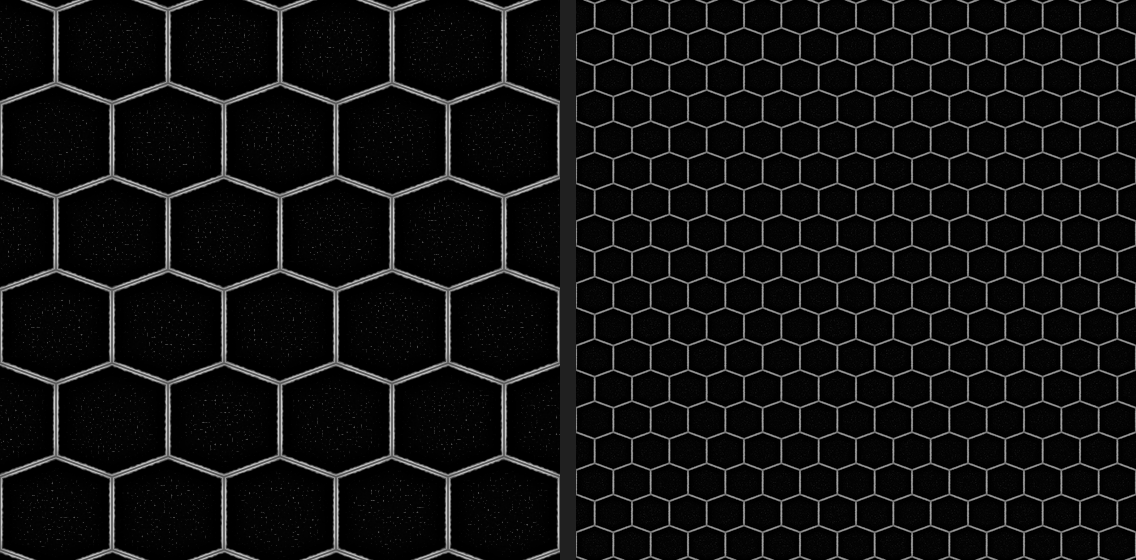
Left, the tile; right, the same tile 3 across and 3 down.
A Shadertoy shader for this pattern:

```glsl
// Black hexagon tiles with ragged silver bevels, grey grooves and faint speckle.
#define COLUMNS 5.0          // tiles across
#define ROW_PAIRS 3.0        // pairs of staggered rows down
#define APEX_RISE 0.0365     // height of the slanted sides
#define RIM_PEAK 0.0028      // distance from groove to brightest rim
#define RIM_END 0.0060       // distance where the rim dies out
#define RIM_ROUGHNESS 0.0016
#define GROOVE_GREY 0.35
#define RIM_GREY 0.86
#define TILE_GREY 0.012
#define SPECK_GREY 0.30
#define SPECK_CELLS 230.0    // whole number, so the speckle wraps
#define ROUGH_CELLS 160.0    // whole number, so the wear wraps

// Integer hash to a unit gradient
vec2 gradientAt(vec2 cell, float period, uint seed) {
    uvec2 c = uvec2(mod(cell, period));
    uint h = c.x * 1597334677u ^ c.y * 3812015801u ^ seed * 2654435769u;
    h = (h ^ (h >> 15)) * 2246822519u;
    h = (h ^ (h >> 13)) * 3266489917u;
    h ^= h >> 16;
    float angle = 6.28319 * float(h & 65535u) / 65536.0;
    return vec2(cos(angle), sin(angle));
}

// Wrapping gradient noise, roughly -0.7 to 0.7
float gradientNoise(vec2 uv, float period, uint seed) {
    vec2 p = uv * period, i = floor(p), f = p - i;
    vec2 u = f * f * f * (f * (f * 6.0 - 15.0) + 10.0);
    vec2 e = vec2(1.0, 0.0);
    float a = dot(gradientAt(i, period, seed), f);
    float b = dot(gradientAt(i + e.xy, period, seed), f - e.xy);
    float c = dot(gradientAt(i + e.yx, period, seed), f - e.yx);
    float d = dot(gradientAt(i + e.xx, period, seed), f - e.xx);
    return mix(mix(a, b, u.x), mix(c, d, u.x), u.y);
}

// Inner distances to upright and slanted sides, and offset from the axis
vec3 hexSides(vec2 p, vec2 pitch) {
    vec2 q = abs(mod(p, pitch) - 0.5 * pitch);
    float halfWidth = 0.5 * pitch.x;
    float halfHeight = 0.25 * pitch.y + 0.5 * APEX_RISE;
    vec2 slantNormal = normalize(vec2(APEX_RISE, halfWidth));
    return vec3(halfWidth - q.x, dot(vec2(0.0, halfHeight) - q, slantNormal), q.x);
}

void mainImage(out vec4 fragColor, in vec2 fragCoord) {
    vec2 uv = fragCoord / iResolution.xy;
    vec2 pitch = 1.0 / vec2(COLUMNS, ROW_PAIRS);

    // Pick the tile that holds this point from the two staggered lattices
    vec3 sides = hexSides(uv + pitch * vec2(0.0, 0.25), pitch);
    vec3 other = hexSides(uv + pitch * vec2(0.5, 0.75), pitch);
    if (min(other.x, other.y) > min(sides.x, sides.y)) sides = other;
    float edge = max(min(sides.x, sides.y), 0.0);
    float corner = min(abs(sides.x - sides.y), sides.z);

    // Bevel: grey groove, bright rim, worn inner border
    float wear = gradientNoise(uv, ROUGH_CELLS, 1u);
    float glow = mix(0.78, 1.0, smoothstep(0.0, 0.022, corner));
    glow *= sides.x < sides.y ? 1.0 : 0.92;
    glow *= 1.0 + 0.15 * wear;
    float rim = mix(GROOVE_GREY, RIM_GREY * glow, smoothstep(0.0003, RIM_PEAK, edge));
    float pixel = 0.5 / iResolution.y;
    rim *= 1.0 - smoothstep(RIM_PEAK - pixel, RIM_END + pixel, edge + RIM_ROUGHNESS * wear);

    // Speckle fades out toward the border of each tile
    float grain = gradientNoise(uv, SPECK_CELLS, 2u);
    float speck = SPECK_GREY * smoothstep(0.28, 0.65, grain);
    float face = (TILE_GREY * (1.0 + grain) + speck) * smoothstep(0.010, 0.050, edge);

    fragColor = vec4(vec3(max(rim, face)), 1.0);
}
```
